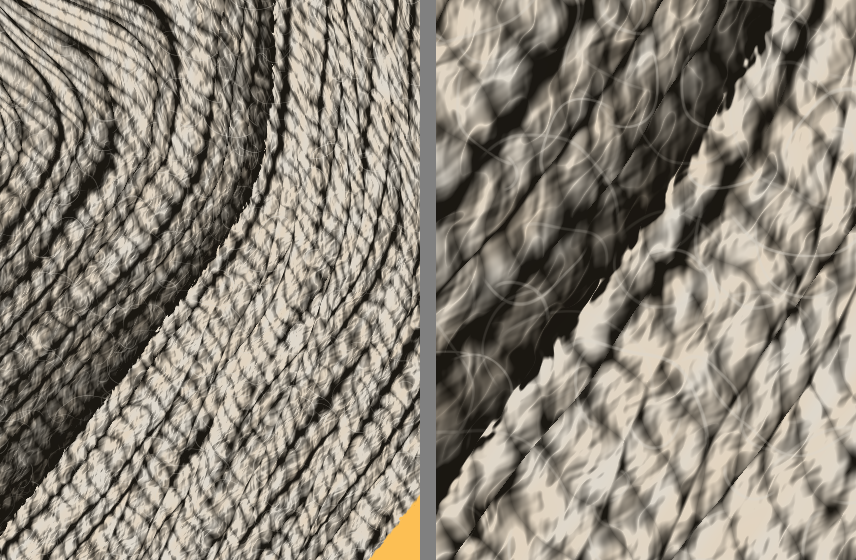
Left, the full canvas; right, a detail of the centre.
This texture is drawn by a Shadertoy shader. Its source:

```glsl
// Skeins of grey-brown wool yarn: a front bundle bends over a darker back bundle.
// Each bundle is a bent field cut into lanes; every lane is a twisted strand,
// covered with stretched fibre noise and scattered loose hairs.

const vec3 DARK_WOOL = vec3(0.10, 0.09, 0.07);
const vec3 LIGHT_WOOL = vec3(0.87, 0.85, 0.81);
const vec3 BROWN_TINT = vec3(1.02, 0.975, 0.92);
const vec3 HAIR_COLOR = vec3(0.86, 0.84, 0.80);
const vec3 TABLE_COLOR = vec3(0.99, 0.75, 0.33);
const float FRONT_WIDTH = 0.043;
const float BACK_WIDTH = 0.040;
const float PLY_LENGTH = 0.034;
const float BEND = 0.08;
const float FIBRE_CONTRAST = 1.0;
const float EXPOSURE = 1.32;
const float BLACK_LEVEL = 0.20;
const float FEATHER = 0.002;

float hash(vec2 p) {
    vec3 q = fract(p.xyx * vec3(0.1031, 0.1030, 0.0973));
    q += dot(q, q.yzx + 33.33);
    return fract((q.x + q.y) * q.z);
}

float noise(vec2 p) {
    vec2 i = floor(p), f = fract(p);
    f = f * f * (3.0 - 2.0 * f);
    return mix(mix(hash(i), hash(i + vec2(1, 0)), f.x),
               mix(hash(i + vec2(0, 1)), hash(i + vec2(1, 1)), f.x), f.y);
}

float smoothMax(float a, float b) {
    return 0.5 * (a + b + sqrt((a - b) * (a - b) + BEND * BEND));
}

// Tangled fine fibres, q = (across, along); result is centred on zero
float fibres(vec2 q) {
    q.x += 0.010 * noise(q * 38.0) + 0.002 * noise(q * 110.0 + 9.0);
    float fine = noise(vec2(q.x + 0.45 * q.y, q.y) * vec2(340.0, 70.0));
    float crossing = noise(vec2(q.x - 0.35 * q.y, q.y) * vec2(300.0, 60.0) + 31.0);
    float strayLine = 1.0 - abs(2.0 * noise(vec2(q.x + 0.1 * q.y, q.y) * vec2(150.0, 38.0) + 77.0) - 1.0);
    return 0.45 * fine + 0.35 * crossing + 0.35 * pow(strayLine, 5.0) - 0.47;
}

// One sheet of strands: x = brightness, y = lane number, z = distance to lane edge
vec3 yarn(vec2 q, float width, float seed) {
    q.x += 0.034 * (noise(vec2(q.y * 4.5, q.x * 8.0 + seed)) - 0.5);
    q.x += 0.008 * (noise(vec2(q.y * 17.0, q.x * 20.0 + seed)) - 0.5);
    float lane = q.x / width;
    lane += 0.22 * sin(2.4 * lane);
    float id = floor(lane);
    float u = 2.0 * fract(lane) - 1.0;
    float rnd = hash(vec2(id + 50.0, seed));

    // Slanted plies bulge out of the strand
    float phase = q.y / PLY_LENGTH + 0.6 * u + 7.0 * rnd + 0.7 * noise(q * 32.0 + seed);
    float w = 2.0 * fract(phase) - 1.0;
    float lobe = 1.0 - w * w;
    float edge = abs(u) * (1.12 - 0.20 * lobe);
    float roundness = sqrt(max(1.0 - edge * edge, 0.0));

    // Gaps between strands open and close along their length
    float gap = noise(vec2(floor(lane + 0.5) * 5.3 + seed, q.y * 6.0));
    float crack = smoothstep(0.0, 0.10 + 0.55 * gap * gap, 1.0 - edge);
    float light = (0.35 + 0.65 * roundness) * (0.52 + 0.48 * lobe);
    light *= mix(mix(0.75, 0.05, smoothstep(0.2, 0.65, gap)), 1.0, crack);
    light *= 0.70 + 0.26 * rnd - 0.08 * u;
    return vec3(light, id, (1.0 - abs(u)) * width * 0.5);
}

// Coverage of thin curled hairs, one arc per grid cell
float hairs(vec2 p, float cell, float seed) {
    float cover = 0.0;
    p += 0.012 * vec2(noise(p * 30.0 + seed), noise(p * 30.0 + seed + 50.0));
    vec2 base = floor(p / cell);
    for (int k = 0; k < 9; k++) {
        vec2 c = base + vec2(k % 3 - 1, k / 3 - 1);
        float a = hash(c + seed), b = hash(c + seed + 17.3), r = hash(c + seed + 41.7);
        vec2 d = p - (c + vec2(a, b)) * cell;
        float radius = cell * mix(0.25, 0.85, r);
        float turn = 6.2832 * fract(a * 13.0 + b * 7.0);
        float arc = smoothstep(0.3, 0.6, dot(normalize(d + 1e-5), vec2(cos(turn), sin(turn))));
        float bow = abs(length(d) - radius);
        cover = max(cover, arc * smoothstep(0.0015, 0.0003, bow) * (0.3 + 0.7 * b));
    }
    return cover;
}

void mainImage(out vec4 fragColor, in vec2 fragCoord) {
    vec2 p = fragCoord / iResolution.y;
    float along = dot(p, vec2(0.4, 0.9));

    // Bent fields: vertical at the top, sweeping to the lower left
    float front = smoothMax(p.x - 0.50, dot(p - vec2(0.0, 0.04), vec2(0.78, -0.62)));
    float fan = 0.9 * pow(max(p.y - 0.58, 0.0), 1.5) * smoothstep(0.42, 0.0, p.x);
    float back = smoothMax(p.x - 0.43 + fan, dot(p - vec2(0.0, 0.22), vec2(0.73, -0.69)));
    float fuzz = fibres(vec2(front, along));
    float softFocus = smoothstep(0.35, 0.0, length(p - vec2(0.0, 0.95)));

    // Back bundle, sinking into the shadow under the front one
    float light = yarn(vec2(back, along), BACK_WIDTH, 3.0).x;
    light *= mix(0.60, 0.95, smoothstep(0.2, 0.75, p.y)) + 0.25 * softFocus;
    light *= 1.0 - 0.85 * exp(min(front, 0.0) / 0.03);

    // Front bundle, then a few strands lying askew on it
    float frontLight = 1.1 * yarn(vec2(front, along), FRONT_WIDTH, 11.0).x;
    vec3 top = yarn(vec2(front + 0.24 * (along - 0.6), along), FRONT_WIDTH, 23.0);
    float chosen = step(hash(vec2(top.y + 80.0, 5.0)), 0.42);
    float lying = chosen * smoothstep(0.0, 0.004, top.z + 0.003 * fuzz) * smoothstep(0.02, 0.04, front);
    frontLight = mix(frontLight, 1.15 * top.x, lying);
    light = mix(light, frontLight, smoothstep(-FEATHER, FEATHER, front + 0.012 * fuzz));

    // Fibre texture, weaker in the shadows and out of focus
    float blotch = noise(p * 28.0) - 0.5;
    light += fuzz * FIBRE_CONTRAST * (0.25 + 0.9 * light) * (1.0 - 0.55 * softFocus) + 0.10 * blotch;
    light = clamp(EXPOSURE * light - BLACK_LEVEL, 0.0, 1.0);
    vec3 color = mix(DARK_WOOL, LIGHT_WOOL, light);
    color *= mix(vec3(1.0), BROWN_TINT, noise(vec2(front * 90.0, along * 25.0)));

    // Loose hairs, and the warm table in the lower right corner
    float hair = max(hairs(p, 0.045, 2.0), hairs(p + 0.3, 0.08, 60.0));
    color = mix(color, HAIR_COLOR, 0.6 * hair * (0.4 + 0.6 * light));
    float table = dot(p - vec2(0.75, 0.115), vec2(0.78, -0.62)) + 0.008 * fuzz;
    color = mix(color, TABLE_COLOR, smoothstep(-FEATHER, FEATHER, table));
    fragColor = vec4(color, 1.0);
}
```
